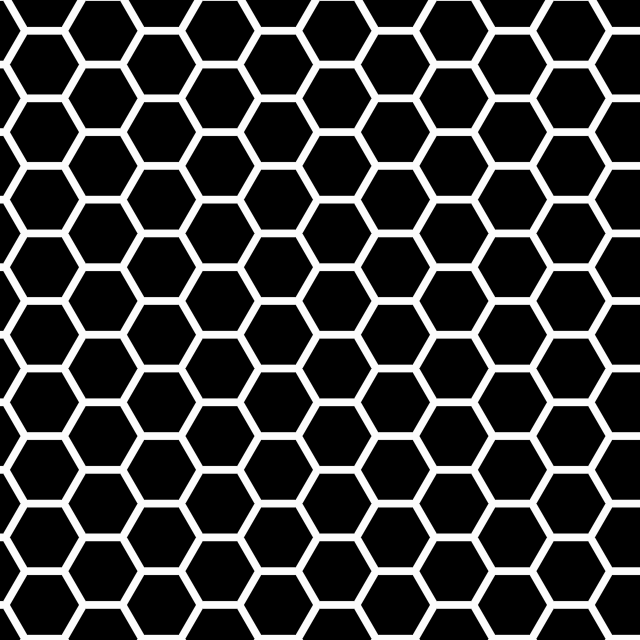
This pattern is drawn by a Shadertoy shader. Its source:

```glsl
// Honeycomb of flat-topped black hexagons separated by thin white lines.

const float CELL_HEIGHT = 0.10554;             // distance between opposite sides
const float LINE_WIDTH  = 0.0121;
const vec2  CELL_ORIGIN = vec2(0.0695, 0.0548); // centre of one hexagon
const vec3  CELL_COLOR  = vec3(0.0);
const vec3  LINE_COLOR  = vec3(0.99);
const float EDGE_SOFTNESS = 0.7;               // half width of the edge, in pixels

const float SQRT3 = 1.7320508;

// Offset from the nearest centre of a rectangular lattice.
vec2 latticeOffset(vec2 p, vec2 period) {
    return p - period * floor(p / period + 0.5);
}

// Offset from the nearest hexagon centre, using two interleaved lattices.
vec2 hexOffset(vec2 p, float height) {
    vec2 period = height * vec2(SQRT3, 1.0);
    vec2 a = latticeOffset(p, period);
    vec2 b = latticeOffset(p - 0.5 * period, period);
    return dot(a, a) < dot(b, b) ? a : b;
}

// Distance from a point inside a flat-topped hexagon to its border.
float borderDistance(vec2 offset, float height) {
    vec2 q = abs(offset);
    return 0.5 * height - max(q.y, dot(q, vec2(0.5 * SQRT3, 0.5)));
}

void mainImage(out vec4 fragColor, in vec2 fragCoord) {
    float pixel = 1.0 / iResolution.y;
    vec2 p = fragCoord * pixel - CELL_ORIGIN;

    // Signed distance to the line: negative inside it
    float d = borderDistance(hexOffset(p, CELL_HEIGHT), CELL_HEIGHT) - 0.5 * LINE_WIDTH;

    float soft = EDGE_SOFTNESS * pixel;
    float line = 1.0 - smoothstep(-soft, soft, d);
    fragColor = vec4(mix(CELL_COLOR, LINE_COLOR, line), 1.0);
}
```
